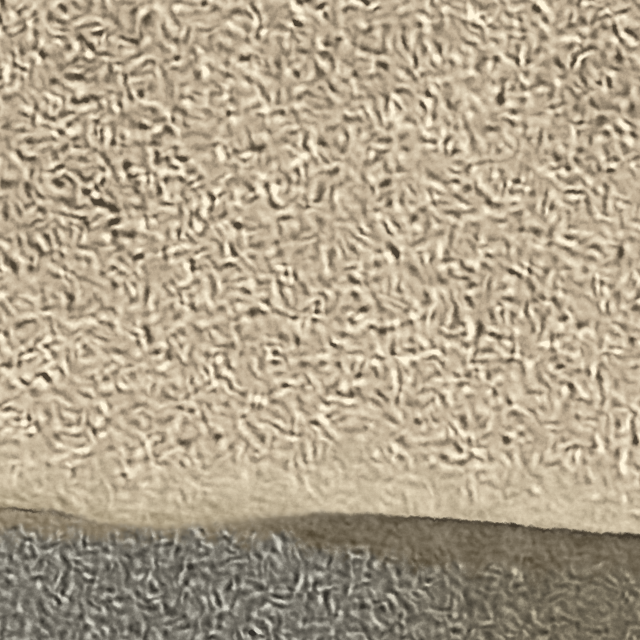
Write a Shadertoy shader that draws this texture.

```glsl
// Rough sunlit stucco above a worn ledge, with grey gritty stone below.
// Short curled grooves come from scattered wave packets with random headings,
// widths and depths; smooth curves place the ledge, its shadow and bare strip.

const float GROOVE_CELLS = 45.0;    // stucco packets across the canvas
const float GRIT_CELLS = 52.0;      // stone packets across the canvas
const float RIPPLE = 6.6;           // mean wave number inside a packet
const float RIPPLE_SPREAD = 2.4;
const float CURL = 0.010;           // how far grooves bend
const float WALL_RELIEF = 0.36;
const float STONE_RELIEF = 0.34;
const float WALL_LEAN = -0.65;      // mean groove heading in radians
const float STONE_LEAN = -0.85;
const float HEADING_SPREAD = 1.2;
const vec3 WALL_DARK = vec3(0.30, 0.26, 0.20);
const vec3 WALL_MID = vec3(0.75, 0.68, 0.578);
const vec3 WALL_LIGHT = vec3(1.0, 0.96, 0.86);
const vec3 LIP_COLOR = vec3(0.81, 0.76, 0.65);
const vec3 STRIP_LEFT = vec3(0.58, 0.53, 0.44);
const vec3 STRIP_RIGHT = vec3(0.455, 0.415, 0.34);
const vec3 STONE_DARK = vec3(0.20, 0.19, 0.165);
const vec3 STONE_MID = vec3(0.465, 0.45, 0.41);
const vec3 STONE_LIGHT = vec3(0.84, 0.83, 0.78);
const vec3 SHADOW = vec3(0.23, 0.20, 0.155);

vec2 hash2(vec2 cell) {
    vec3 q = fract(cell.xyx * vec3(0.1031, 0.1030, 0.0973));
    q += dot(q, q.yzx + 33.33);
    return fract((q.xx + q.yz) * q.zy) * 2.0 - 1.0;
}

float gradNoise(vec2 p) {
    vec2 i = floor(p), f = fract(p);
    vec2 u = f * f * f * (f * (f * 6.0 - 15.0) + 10.0);
    vec2 e = vec2(0.0, 1.0);
    float a = dot(hash2(i), f);
    float b = dot(hash2(i + e.yx), f - e.yx);
    float c = dot(hash2(i + e.xy), f - e.xy);
    float d = dot(hash2(i + e.yy), f - e.yy);
    return mix(mix(a, b, u.x), mix(c, d, u.x), u.y);
}

float fbm(vec2 p) {
    float sum = 0.0, amp = 0.6;
    for (int k = 0; k < 4; k++) {
        sum += amp * gradNoise(p);
        p = mat2(1.6, 1.2, -1.2, 1.6) * p + 7.3;
        amp *= 0.55;
    }
    return sum;
}

// Sum of short wave packets, two per cell; spread is about one
float grooves(vec2 p, float cells, float lean) {
    vec2 bend = vec2(fbm(p * 34.0 + 3.1), fbm(p * 34.0 + 41.7));
    vec2 q = (p + CURL * bend) * cells;
    vec2 home = floor(q);
    float sum = 0.0;
    for (int k = 0; k < 18; k++) {
        vec2 cell = home + vec2(k % 3 - 1, (k / 3) % 3 - 1);
        vec2 seed = cell + float(k / 9) * 91.0 + 200.0;
        vec2 d = q - cell - 0.5 - 0.5 * hash2(seed);
        vec2 r = hash2(seed + 37.0), s = hash2(seed + 153.0);
        float heading = lean + HEADING_SPREAD * r.x;
        float across = dot(d, vec2(-sin(heading), cos(heading)));
        float window = max(0.0, 1.0 - dot(d, d));
        float wave = cos((RIPPLE + RIPPLE_SPREAD * s.x) * across + 3.14159 * r.y);
        sum += (1.0 + 0.6 * s.y) * window * window * wave;
    }
    return sum * 1.2;
}

// Soft round patch, one at the centre
float spot(vec2 p, vec2 centre, vec2 size) {
    vec2 d = (p - centre) / size;
    return exp(-dot(d, d));
}

vec3 ramp(vec3 dark, vec3 mid, vec3 light, float tone) {
    tone = clamp(tone, -1.0, 1.0);
    return tone < 0.0 ? mix(mid, dark, -tone) : mix(mid, light, tone);
}

void mainImage(out vec4 fragColor, in vec2 fragCoord) {
    vec2 p = fragCoord / iResolution.xy;
    float aa = 1.2 / iResolution.y;
    float broad = fbm(p * 5.0 + 11.0);
    float rough = fbm(p * 22.0 + 5.0);
    float fine = fbm(mat2(0.8, 0.6, -0.6, 0.8) * p * 105.0 + 9.0);
    float streak = fbm(vec2(p.x * 14.0, p.y * 55.0 + p.x * 9.0));

    // Ledge outline and the lower limit of the bare strip
    float edge = 0.209 - 0.034 * smoothstep(0.0, 0.25, p.x)
        + 0.022 * smoothstep(0.25, 0.5, p.x)
        - 0.037 * smoothstep(0.55, 1.1, p.x) + 0.010 * rough + 0.006 * fine;
    float stripEnd = 0.166 - 0.06 * smoothstep(0.3, 0.8, p.x) + 0.05 * rough + 0.02 * fine;
    float above = p.y - edge;

    // Stucco wall, weathered in patches and worn smooth near the ledge
    float stain = spot(p, vec2(0.12, 0.70), vec2(0.22, 0.13))
        + spot(p, vec2(0.14, 0.92), vec2(0.12, 0.08))
        + spot(p, vec2(0.95, 0.87), vec2(0.10, 0.13))
        + 0.7 * spot(p, vec2(0.50, 0.94), vec2(0.12, 0.08))
        + 0.7 * spot(p, vec2(0.77, 0.53), vec2(0.09, 0.08));
    float wear = smoothstep(0.0, 0.15, above + 0.12 * broad + 0.09 * rough);
    float groove = grooves(p, GROOVE_CELLS, WALL_LEAN + 0.3 * (0.5 - p.x));
    float depth = WALL_RELIEF * max(0.3, 1.0 + 0.15 * stain + 1.3 * rough + 0.5 * broad);
    float wallTone = groove * depth * mix(0.35, 1.0, wear) + 0.42 * fine;
    wallTone += 0.16 * broad + 0.28 * rough - 0.15 * stain + 0.13 - 0.08 * p.y;
    vec3 wall = ramp(WALL_DARK, WALL_MID, WALL_LIGHT, wallTone);
    vec3 lip = LIP_COLOR + 0.028 * groove + 0.14 * rough + 0.12 * fine + 0.16 * streak;
    lip -= vec3(0.13, 0.13, 0.135) * (1.0 - smoothstep(0.0, 0.055, above + 0.04 * streak))
        * (1.0 - smoothstep(0.3, 0.55, p.x));
    wall = mix(lip, wall, 0.35 + 0.65 * wear);

    // Grey stone, browner and smoother to the right
    float grit = grooves(p + 2.7, GRIT_CELLS, STONE_LEAN);
    float right = smoothstep(0.45, 0.9, p.x);
    float stoneTone = grit * STONE_RELIEF * mix(1.0, 0.6, right) * max(0.3, 1.0 + 1.2 * rough);
    stoneTone += 0.6 * fine + 0.25 * rough + 0.15 * broad;
    vec3 stone = ramp(STONE_DARK, STONE_MID, STONE_LIGHT, stoneTone);
    stone *= mix(vec3(1.0), vec3(0.98, 0.94, 0.86), right);

    // Bare strip between ledge and stone
    vec3 strip = mix(STRIP_LEFT, STRIP_RIGHT, smoothstep(0.25, 0.55, p.x));
    strip += 0.16 * rough + 0.03 * grit + 0.11 * fine + 0.10 * streak;
    vec3 base = mix(stone, strip, smoothstep(-0.018, 0.018, p.y - stripEnd));

    // Join the parts, softly left of centre, and draw the broken shadow line
    float soft = aa + 0.001 + 0.011 * spot(p, vec2(0.37, 0.18), vec2(0.17, 0.2));
    vec3 color = mix(base, wall, smoothstep(-soft, soft, above));
    float crack = 0.10 + 0.65 * (1.0 - smoothstep(0.03, 0.18, p.x))
        + 0.65 * smoothstep(0.55, 0.75, p.x);
    crack *= clamp(0.75 + 2.0 * fbm(vec2(p.x * 24.0, 4.5)), 0.0, 1.0);
    float breadth = 0.0034 * max(0.4, 1.0 + 1.5 * rough);
    float line = exp(-pow(abs(above + 0.003) / breadth, 2.0));
    float under = 0.18 * smoothstep(-0.03, -0.002, above) * (1.0 - smoothstep(-0.002, 0.003, above));
    color = mix(color, SHADOW, clamp(line * crack + under * smoothstep(0.3, 0.6, p.x), 0.0, 0.9));

    fragColor = vec4(clamp(color, 0.0, 1.0), 1.0);
}
```
